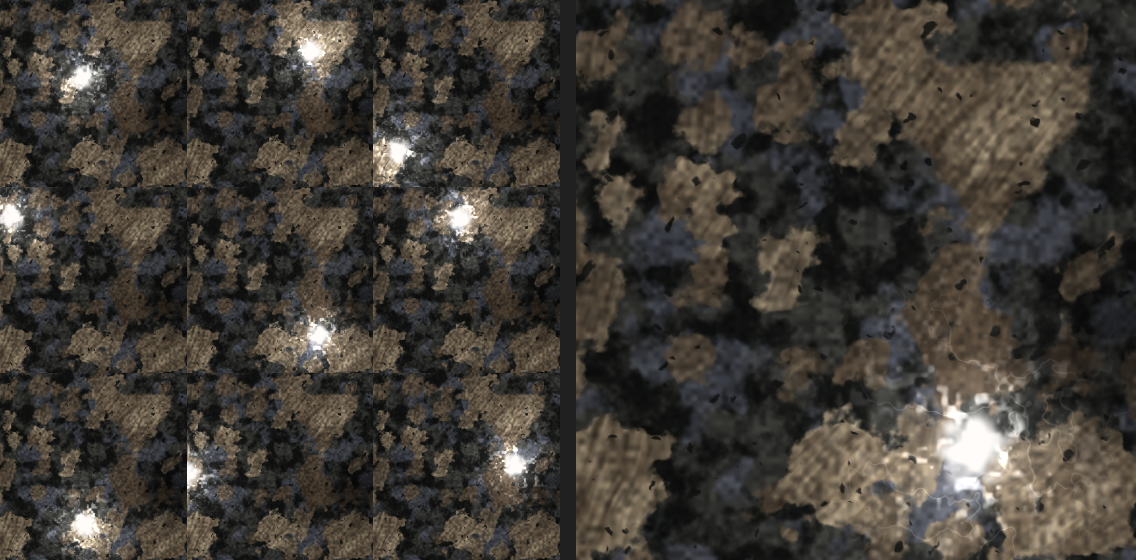
Left, the full canvas; right, a detail of the centre.
Write a WebGL 2 fragment shader that draws this texture.

```glsl
#version 300 es
precision highp float;
uniform vec2 u_resolution;
out vec4 fragColor;

const float TILES = 3.0;
const float GRAIN_CELLS = 7.0;
const float GRAIN_SHARE = 0.62;
const float FLECK_CELLS = 26.0;
const float CORE_RADIUS = 0.052;
const vec3 BLACK = vec3(0.055, 0.06, 0.055);
const vec3 GREY = vec3(0.18, 0.18, 0.17);
const vec3 BLUE = vec3(0.24, 0.25, 0.285);
const vec3 BROWN = vec3(0.19, 0.15, 0.115);
const vec3 TAN = vec3(0.50, 0.45, 0.37);
const vec3 LIGHT = vec3(1.0, 0.99, 0.98);
const vec2 DARK_CORNER = vec2(0.96, 0.37);

// Lamp reflection in each tile, bottom row first
const vec2 GLINTS[9] = vec2[9](
  vec2(0.453, 0.19), vec2(0.005, 0.46), vec2(0.76, 0.51),
  vec2(0.06, 0.836), vec2(0.707, 0.203), vec2(0.46, 0.828),
  vec2(0.44, 0.58), vec2(0.67, 0.73), vec2(0.13, 0.19));
// Large grains: centre, radius, grain angle
const vec4 LARGE[6] = vec4[6](
  vec4(0.05, 0.12, 0.12, 1.2), vec4(0.47, 0.15, 0.105, 0.8),
  vec4(0.87, 0.10, 0.13, 0.7), vec4(0.58, 0.91, 0.07, 0.9),
  vec4(0.71, 0.38, 0.08, 1.3), vec4(0.22, 0.64, 0.065, 1.0));
// Faces of the great crystal: outward normal, offset
const vec3 FACES[4] = vec3[4](
  vec3(-0.836, -0.548, -0.914), vec3(0.804, -0.594, 0.256),
  vec3(0.05, 0.999, 0.925), vec3(1.0, 0.0, 0.915));

float hash(vec2 p) {
  vec3 q = fract(p.xyx * 0.1031);
  q += dot(q, q.yzx + 33.33);
  return fract((q.x + q.y) * q.z);
}

float noise(vec2 p) {
  vec2 i = floor(p), f = fract(p);
  f = f * f * (3.0 - 2.0 * f);
  return mix(mix(hash(i), hash(i + vec2(1, 0)), f.x),
             mix(hash(i + vec2(0, 1)), hash(i + 1.0), f.x), f.y);
}

float fbm(vec2 p) {
  float sum = 0.0, weight = 0.53;
  for (int i = 0; i < 4; i++) {
    sum += weight * noise(p);
    p = mat2(1.6, 1.2, -1.2, 1.6) * p + 17.3;
    weight *= 0.5;
  }
  return sum;
}

vec2 turn(vec2 p, float angle) {
  float c = cos(angle), s = sin(angle);
  return vec2(c * p.x + s * p.y, c * p.y - s * p.x);
}

// Feldspar with fibres running along the given angle
vec3 feldspar(vec2 p, float angle, float tone) {
  vec2 q = turn(p, angle) + 0.015 * noise(p * 12.0);
  float fibre = 0.6 * noise(q * vec2(13.0, 85.0)) + 0.4 * noise(q * vec2(30.0, 150.0) + 5.0);
  float cloud = fbm(p * 11.0 + 31.0);
  return mix(BROWN, TAN, clamp(tone * (0.25 + fibre) * (0.3 + 1.2 * cloud), 0.0, 1.0));
}

vec3 stone(vec2 p) {
  // Dark matrix with grey and blue clouds
  float rag = fbm(p * 24.0) - 0.5;
  vec3 col = mix(BLACK, GREY, smoothstep(0.36, 0.66, fbm(p * 20.0 + 3.0)));
  col = mix(col, BLUE, 0.8 * smoothstep(0.52, 0.68, fbm(p * 14.0 + 47.0)));

  // Scattered small grains
  vec2 cell = floor(p * GRAIN_CELLS);
  for (int k = 0; k < 9; k++) {
    vec2 id = cell + vec2(k % 3 - 1, k / 3 - 1);
    float pick = hash(id + 11.0), angle = 0.4 + 1.2 * hash(id + 23.0);
    vec2 centre = (id + 0.15 + 0.7 * vec2(hash(id + 41.0), hash(id + 59.0))) / GRAIN_CELLS;
    vec2 q = turn(p - centre, angle) * vec2(0.85, 1.25);
    float d = length(q) - mix(0.035, 0.075, hash(id + 71.0)) + 0.13 * rag;
    float mask = step(pick, GRAIN_SHARE) * smoothstep(0.012, -0.012, d);
    col = mix(col, feldspar(p, angle, 0.35 + 0.9 * pick), mask * 0.9);
  }

  // Large grains
  for (int i = 0; i < 6; i++) {
    vec4 g = LARGE[i];
    float d = length(turn(p - g.xy, g.w) * vec2(0.9, 1.1)) - g.z + 0.14 * rag;
    float tone = i == 4 ? 0.3 : 0.85;
    col = mix(col, feldspar(p, g.w, tone), smoothstep(0.012, -0.012, d));
  }

  // Great crystal
  float face = -1.0;
  for (int i = 0; i < 4; i++) face = max(face, dot(p, FACES[i].xy) - FACES[i].z);
  col = mix(col, feldspar(p, 0.9, 0.85), smoothstep(0.01, -0.01, face + 0.05 * rag));

  // Black mica flecks
  vec2 q = p * FLECK_CELLS + 1.5 * rag, id = floor(q);
  vec2 centre = 0.3 + 0.4 * vec2(hash(id + 83.0), hash(id + 97.0));
  float size = 0.32 * hash(id + 7.0) * step(0.6, hash(id + 19.0));
  col = mix(col, BLACK, 0.85 * smoothstep(size, size - 0.15, length(fract(q) - centre)) * step(0.05, size));

  // Fine grit and the shaded corner
  col *= 0.7 + 0.6 * noise(p * 90.0);
  return col * (1.0 - 0.5 * smoothstep(0.3, 0.0, length(p - DARK_CORNER)));
}

// Lamp reflection: core, speckled halo and faint wide glow
vec3 addGlint(vec3 col, vec2 p, vec2 centre) {
  float d = length((p - centre) * vec2(1.0, 0.92));
  float halo = exp(-d * d * 110.0), glow = exp(-d * d * 22.0);
  float sparkle = smoothstep(0.52, 0.85, 0.5 * noise(p * 85.0) + 0.5 * noise(p * 38.0 + 9.0));
  float scratch = smoothstep(0.025, 0.0, abs(fbm(p * 13.0 + 61.0) - 0.5));
  col *= 1.0 + 0.5 * glow;
  col += LIGHT * (0.05 * glow + halo * (0.2 + 0.55 * sparkle) + 0.3 * glow * sparkle + 0.16 * glow * scratch);
  float edge = d + 0.035 * (noise(p * 42.0) - 0.5);
  return mix(col, LIGHT, smoothstep(CORE_RADIUS + 0.025, CORE_RADIUS - 0.02, edge));
}

void main() {
  vec2 uv = gl_FragCoord.xy / u_resolution * TILES;
  ivec2 tile = ivec2(min(floor(uv), TILES - 1.0));
  vec2 p = fract(uv);
  vec3 col = addGlint(stone(p), p, GLINTS[tile.y * int(TILES) + tile.x]);
  fragColor = vec4(clamp(col, 0.0, 1.0), 1.0);
}
```
